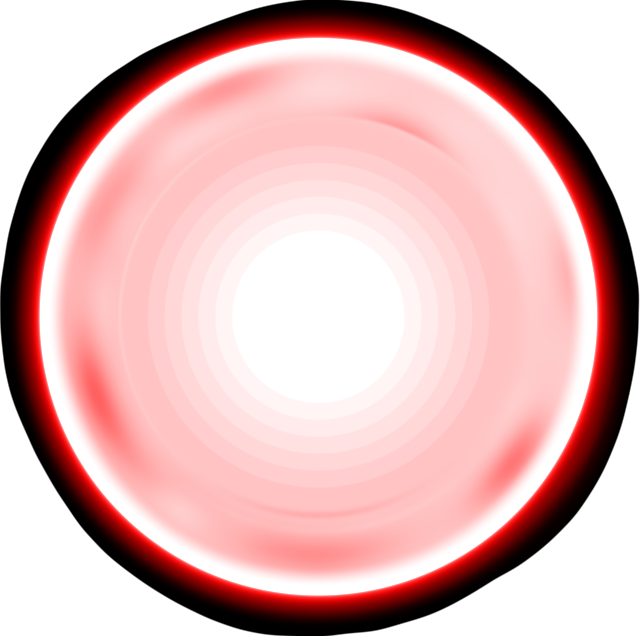
Give the GLSL for this background, as a Shadertoy shader.

```glsl
float hash(vec2 p) {
    vec3 q = fract(vec3(p.xyx) * 0.1031);
    q += dot(q, q.yzx + 33.33);
    return fract((q.x + q.y) * q.z);
}

float noise(vec2 p) {
    vec2 i = floor(p), f = fract(p);
    f = f * f * (3.0 - 2.0 * f);
    return mix(mix(hash(i), hash(i + vec2(1, 0)), f.x),
               mix(hash(i + vec2(0, 1)), hash(i + vec2(1, 1)), f.x), f.y);
}

// Bell curve around an angle in degrees, wrapping at the full circle
float lobe(float angle, float centre, float width) {
    float d = (mod(angle - centre + 180.0, 360.0) - 180.0) / width;
    return exp(-d * d);
}

float bell(float x, float width) {
    return exp(-x * x / (width * width));
}

// Clouds: radius, angle, angular width, strength (negative is pale)
const vec4 clouds[11] = vec4[11](
    vec4(0.386, 112.0, 13.0, 0.20), vec4(0.376, 151.0, 15.0, 0.13),
    vec4(0.370, 199.0, 14.0, 0.36), vec4(0.382, 323.0, 12.0, 0.32),
    vec4(0.374, 270.0, 18.0, 0.17), vec4(0.401, 9.0, 10.0, 0.12),
    vec4(0.366, 218.0, 12.0, 0.08), vec4(0.360, 90.0, 9.0, -0.05),
    vec4(0.373, 234.0, 8.0, -0.10), vec4(0.338, 178.0, 10.0, -0.06),
    vec4(0.348, 128.0, 12.0, -0.05));

// Green and blue level of the sphere; red stays full
float sphereTint(vec2 p, float r, float angle) {
    // Stepped core
    float px = 1.0 / iResolution.y, core = 1.0;
    for (int i = 0; i < 6; i++)
        core -= 0.039 * smoothstep(-px, px, r - 0.1355 - 0.0266 * float(i));

    // Cloudy outer belt
    float belt = 0.77 + 0.05 * cos(radians(angle - 45.0));
    belt += 0.04 * (noise(p * 14.0) - 0.5);
    for (int i = 0; i < 11; i++) {
        vec4 c = clouds[i];
        belt -= c.w * lobe(angle, c.y, c.z) * bell(r - c.x, 0.026);
    }
    float tint = mix(core, belt, smoothstep(0.305, 0.340, r));

    // Crescent with a crisp inner edge, and thin arcs
    float inner = 0.314 + 0.00025 * (88.0 - angle);
    tint -= 0.20 * lobe(angle, 65.0, 14.0) * smoothstep(inner - 0.002, inner + 0.006, r)
          * bell(max(r - inner, 0.0), 0.025);
    tint -= 0.09 * lobe(angle, 270.0, 24.0) * bell(r - 0.312, 0.006);
    tint += 0.04 * lobe(angle, 160.0, 60.0) * bell(r - 0.312, 0.003);
    tint += 0.03 * lobe(angle, 275.0, 40.0) * bell(r - 0.338, 0.006);

    // Bright rim
    return mix(tint, 1.0, smoothstep(0.394, 0.425, r));
}

void mainImage(out vec4 fragColor, in vec2 fragCoord) {
    vec2 p = (fragCoord - vec2(0.4975, 0.502) * iResolution.xy) / iResolution.y;
    float r = length(p), angle = degrees(atan(p.y, p.x)), px = 1.0 / iResolution.y;

    // Red halo fading into black
    float d = max(r - 0.4375, 0.0);
    float red = min(1.0, 1.35 * exp(-d / 0.022)) * (1.0 - smoothstep(0.025, 0.055, d));
    float streaks = 0.6 + 0.4 * noise(vec2(r * 160.0, angle * 0.08));
    red += 0.20 * streaks * lobe(angle, -27.0, 20.0) * bell(d - 0.040, 0.018);
    vec3 color = vec3(red, vec2(exp(-d / 0.0025)));

    // Sphere
    vec3 sphere = vec3(1.0, vec2(sphereTint(p, r, angle)));
    color = mix(sphere, color, smoothstep(-px, px, r - 0.4375));

    // Uneven outline of the dark shell on white
    float shell = 0.5005 + 0.010 * lobe(angle, -34.0, 17.0) + 0.009 * lobe(angle, 148.0, 17.0)
                + 0.006 * lobe(angle, -102.0, 11.0) + 0.004 * lobe(angle, 5.0, 16.0)
                - 0.010 * lobe(angle, 112.0, 14.0) - 0.007 * lobe(angle, -151.0, 14.0)
                - 0.004 * lobe(angle, -57.0, 8.0) - 0.003 * lobe(angle, 55.0, 16.0)
                + 0.002 * (noise(p * 22.0) - 0.5);
    color = mix(color, vec3(1.0), smoothstep(-px, px, r - shell));
    fragColor = vec4(color, 1.0);
}
```
